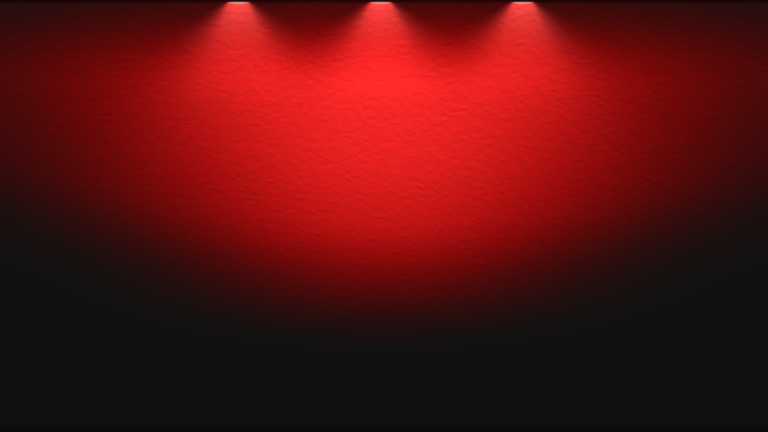
Write a Shadertoy shader that draws this background.

```glsl
// Red leather wall lit by three ceiling spotlights, fading into a dark floor.

// Lengths are in canvas heights; x is measured from the centre line.
const vec3 DARK = vec3(0.067);
const vec3 WALL_RED = vec3(0.86, 0.115, 0.115);
const vec3 LAMP_LIGHT = vec3(1.0, 0.33, 0.31);
const vec3 CAP_COLOR = vec3(0.07, 0.055, 0.055);
const vec3 LIP_COLOR = vec3(0.80, 0.62, 0.60);

const int LAMP_COUNT = 3;
const float LAMP_SPACING = 0.329;
const float LAMP_OFFSET = -0.008;
const vec2 CAP_SIZE = vec2(0.034, 0.007);
const float CONE_STRENGTH = 0.85;
const float CONE_FADE = 8.5;

const vec2 GRAIN_SCALE = vec2(72.0, 112.0);
const float GRAIN_DEPTH = 0.16;

float hash(vec2 p) {
    vec3 q = fract(p.xyx * vec3(0.1031, 0.1030, 0.0973));
    q += dot(q, q.yzx + 33.33);
    return fract((q.x + q.y) * q.z);
}

float valueNoise(vec2 p) {
    vec2 cell = floor(p);
    vec2 f = fract(p);
    f = f * f * (3.0 - 2.0 * f);
    float low = mix(hash(cell), hash(cell + vec2(1, 0)), f.x);
    float high = mix(hash(cell + vec2(0, 1)), hash(cell + vec2(1, 1)), f.x);
    return mix(low, high, f.y);
}

// Height of the creased leather surface
float leather(vec2 p) {
    vec2 q = p * GRAIN_SCALE + 40.0;
    q += 1.2 * (vec2(valueNoise(q * 0.6), valueNoise(q * 0.6 + 17.0)) - 0.5);
    return 0.7 * valueNoise(q) + 0.3 * valueNoise(q * 2.0 + 9.0);
}

// Broad pool of light on the wall
float wallGlow(float x, float depth) {
    float spread = max(0.85 - 0.95 * depth, 0.25);
    float sides = exp(-x * x / spread);
    float bottom = 1.0 - smoothstep(0.50, 0.82, depth + 0.2 * x * x);
    float top = mix(0.22, 1.0, smoothstep(-0.03, 0.21, depth));
    float fade = 1.0 - 0.22 * smoothstep(0.33, 0.65, depth);
    return sides * bottom * top * fade;
}

// Soft cone below one lamp
float lampCone(vec2 d) {
    float side = max(abs(d.x) - 0.018, 0.0);
    float angle = atan(side, max(d.y, 0.0) + 0.004);
    float beam = 1.0 - smoothstep(0.25, 1.15, angle);
    return beam * exp(-CONE_FADE * length(d));
}

float boxDistance(vec2 p, vec2 halfSize) {
    vec2 q = abs(p) - halfSize;
    return length(max(q, 0.0)) + min(max(q.x, q.y), 0.0);
}

void mainImage(out vec4 fragColor, in vec2 fragCoord) {
    vec2 p = (fragCoord - vec2(0.5 * iResolution.x, 0.0)) / iResolution.y;
    float depth = 1.0 - p.y;
    float pixel = 1.0 / iResolution.y;

    // Wall and floor
    float glow = wallGlow(p.x, depth);
    vec3 color = DARK * (1.0 - glow) * (1.0 - glow);
    color += WALL_RED * vec3(glow, vec2(glow * glow * glow));
    color *= 1.0 - 0.4 * smoothstep(0.97, 1.0, depth);

    // Lamp light
    float firstLamp = LAMP_OFFSET - 0.5 * float(LAMP_COUNT - 1) * LAMP_SPACING;
    for (int i = 0; i < LAMP_COUNT; i++) {
        vec2 d = vec2(p.x - firstLamp - float(i) * LAMP_SPACING, depth);
        color += LAMP_LIGHT * CONE_STRENGTH * lampCone(d);
    }

    // Embossed grain, lit from above
    float relief = leather(p) - leather(p + vec2(0.001, 0.004));
    color *= 1.0 + GRAIN_DEPTH * relief * smoothstep(0.02, 0.3, glow);

    // Ceiling edge, lamp lips and caps
    color *= mix(0.45, 1.0, smoothstep(0.0, 0.010, depth));
    for (int i = 0; i < LAMP_COUNT; i++) {
        vec2 d = vec2(p.x - firstLamp - float(i) * LAMP_SPACING, depth);
        float lip = length((d - vec2(0.0, 0.006)) / vec2(0.027, 0.005));
        color = mix(color, LIP_COLOR, 0.8 * (1.0 - smoothstep(0.5, 1.1, lip)));
        float taper = CAP_SIZE.x - 0.25 * d.y;
        float cap = boxDistance(d, vec2(taper, CAP_SIZE.y - 0.003));
        color = mix(color, CAP_COLOR, 1.0 - smoothstep(-pixel, pixel, cap));
    }

    fragColor = vec4(clamp(color, 0.0, 1.0), 1.0);
}
```
